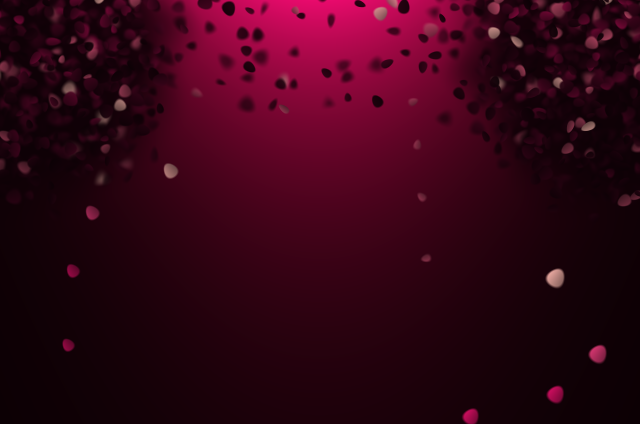
This background is drawn by a WebGL 1 fragment shader. Its source:

```glsl
precision highp float;
// Magenta stage glow falling from the top, framed by two dark clusters of petals.
// Petals are jittered ellipses on stacked grids, going from blurred to sharp;
// a few soft discs drift down along three curved trails.

uniform vec2 u_resolution;

#define LAYERS 7
#define CELL_SIZE 0.050
#define PETAL_SIZE 0.0150
#define BACK_BLUR 0.012
#define GLOW_FALLOFF 2.5
#define GLOW_WIDTH 0.50
#define CLUSTER_CENTRE vec2(0.70, 0.90)
#define CLUSTER_RADII vec2(0.37, 0.39)
#define SHADOW vec3(0.065, 0.004, 0.028)
#define MAGENTA vec3(0.52, 0.035, 0.24)
#define ROSE vec3(0.62, 0.24, 0.34)
#define PEACH vec3(0.80, 0.58, 0.55)

float hash(vec2 p) {
    return fract(sin(dot(p, vec2(127.1, 311.7))) * 43758.55);
}

vec2 gradient(vec2 cell) {
    float a = 6.2832 * hash(cell);
    return vec2(cos(a), sin(a));
}

float gradientNoise(vec2 p) {
    vec2 i = floor(p), f = fract(p);
    vec2 w = f * f * (3.0 - 2.0 * f);
    vec2 e = vec2(1.0, 0.0);
    float low = mix(dot(gradient(i), f), dot(gradient(i + e.xy), f - e.xy), w.x);
    float high = mix(dot(gradient(i + e.yx), f - e.yx),
                     dot(gradient(i + e.xx), f - e.xx), w.x);
    return mix(low, high, w.y);
}

// One in the heart of either cluster, zero outside.
float clusterMask(vec2 p) {
    float e = length((vec2(abs(p.x), p.y) - CLUSTER_CENTRE) / CLUSTER_RADII);
    return 1.0 - smoothstep(0.65, 1.15, e);
}

// Light from above, fading downwards and to the sides.
vec3 stageGlow(vec2 p) {
    float side = p.x / GLOW_WIDTH;
    float light = 0.90 * exp(-GLOW_FALLOFF * (1.0 - p.y) - side * side);
    return vec3(0.040, 0.001, 0.014) + light * vec3(0.97, 0.045, 0.34 + 0.13 * light);
}

// Paints a shaded ellipse; squash flattens it along its turned y axis.
void paintPetal(inout vec3 col, vec2 q, float radius, float squash,
                float angle, float blur, vec3 tint, float opacity) {
    float c = cos(angle), s = sin(angle);
    vec2 local = vec2(c * q.x + s * q.y, (c * q.y - s * q.x) / squash) / radius;
    local.y *= 1.0 + 0.25 * local.x;
    float soft = max(blur, 1.2 / u_resolution.y);
    float d = (length(local) - 1.0) * radius;
    float shade = 0.9 + 0.25 * clamp(local.y, -1.0, 1.0);
    col = mix(col, tint * shade, opacity * (1.0 - smoothstep(-soft, soft, d)));
}

// One grid of scattered petals; depth runs from 0 (far) to 1 (near).
void paintLayer(inout vec3 col, vec2 p, float depth) {
    vec2 shift = vec2(7.31, 3.77) * (depth + 0.3);
    vec2 base = floor((p + shift) / CELL_SIZE);
    for (int y = -1; y <= 1; y++) {
        for (int x = -1; x <= 1; x++) {
            vec2 id = base + vec2(float(x), float(y));
            vec2 seed = id + 37.0 * depth;
            vec2 jitter = vec2(hash(seed + 1.7), hash(seed + 5.3));
            vec2 centre = (id + jitter) * CELL_SIZE - shift;
            float cluster = clusterMask(centre);
            float chance = 0.75 * cluster + 0.13 * smoothstep(0.62, 0.95, centre.y);
            if (hash(seed + 9.1) < chance) {
                float kind = hash(seed + 13.9);
                float lift = mix(0.35, 1.0, smoothstep(0.55, 1.0, centre.y));
                float glow = kind * kind * mix(0.45, 1.0, cluster);
                vec3 tint = mix(SHADOW, MAGENTA, glow * lift);
                tint = mix(tint, ROSE * (0.4 + 0.6 * lift), step(0.91, kind));
                tint = mix(tint, PEACH * (0.6 + 0.3 * lift), step(0.975, kind));
                float radius = PETAL_SIZE * mix(0.6, 1.2, hash(seed + 17.3));
                float squash = mix(0.5, 1.0, hash(seed + 21.1));
                float blur = mix(BACK_BLUR, 0.0015, depth);
                paintPetal(col, p - centre, radius, squash, 6.2832 * hash(seed + 25.7),
                           blur, tint, mix(0.65, 0.95, depth));
            }
        }
    }
}

// Loose discs: a left curve, a right zigzag and a faint central column.
void paintTrails(inout vec3 col, vec2 p) {
    for (int i = 0; i < 4; i++) {
        float t = float(i);
        vec2 left = vec2(-0.598 + 0.245 * exp(-1.4 * t), 0.598 - 0.08 * t - 0.019 * t * t);
        vec2 right = vec2(0.557 + (0.05 + 0.05 * t) * sin(1.5708 * t),
                          0.345 * exp(-0.68 * t) - 0.009 * t);
        vec2 column = vec2(0.220 + 0.01 * t, 0.76 - 0.09 * t - 0.011 * t * t);
        vec3 tint = mix(PEACH, MAGENTA * 1.35, smoothstep(0.0, 1.5, t));
        paintPetal(col, p - left, 0.018 - 0.001 * t, 0.85, 2.2, 0.003, tint * 0.85, 0.85);
        paintPetal(col, p - right, 0.022 - 0.001 * t, 0.9, 1.0, 0.004, tint * 1.05, 0.95);
        paintPetal(col, p - column, 0.011, 0.75, 0.4 + t, 0.004, ROSE * 0.85, 0.8);
    }
}

void main() {
    vec2 p = (gl_FragCoord.xy - vec2(0.5 * u_resolution.x, 0.0)) / u_resolution.y;
    vec3 col = stageGlow(p);

    // Uneven shadow behind the petals.
    float shadow = clusterMask(p + 0.05 * gradientNoise(p * 9.0));
    col = mix(col, SHADOW * 0.8, 0.9 * shadow);

    for (int i = 0; i < LAYERS; i++) {
        paintLayer(col, p, float(i) / float(LAYERS - 1));
    }
    paintTrails(col, p);
    gl_FragColor = vec4(col, 1.0);
}
```
